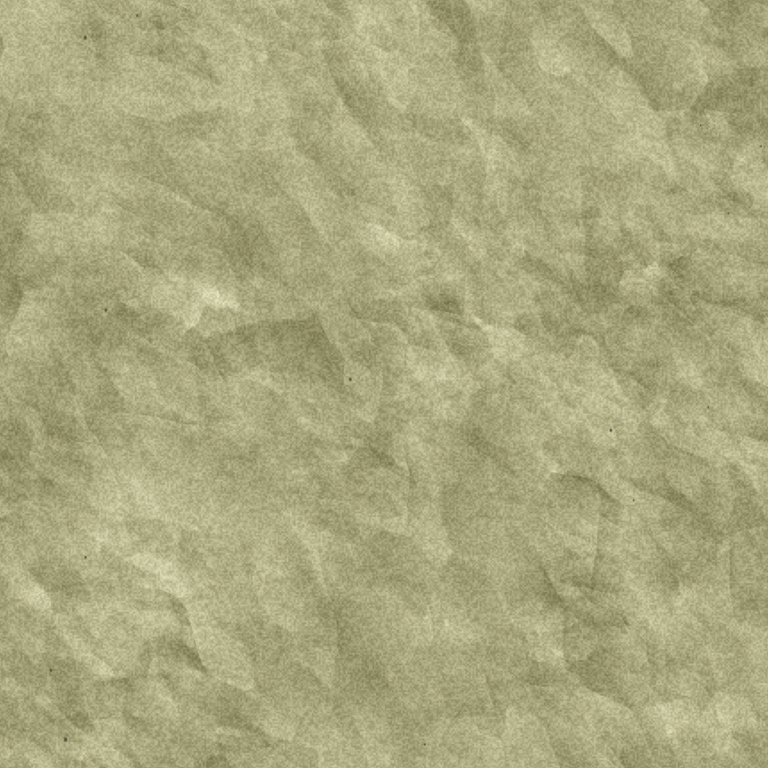
This texture is drawn by a Shadertoy shader. Its source:

```glsl
vec2 hash2(vec2 p) {
    vec3 q = fract(p.xyx * vec3(0.1031, 0.1030, 0.0973));
    q += dot(q, q.yzx + 33.33);
    return fract((q.xx + q.yz) * q.zy);
}

float noise(vec2 p) {
    vec2 i = floor(p), f = fract(p);
    f = f * f * (3.0 - 2.0 * f);
    float low = mix(hash2(i).x, hash2(i + vec2(1, 0)).x, f.x);
    float high = mix(hash2(i + vec2(0, 1)).x, hash2(i + 1.0).x, f.x);
    return mix(low, high, f.y);
}

float fbm(vec2 p) {
    float sum = 0.0, amp = 0.5;
    for (int i = 0; i < 5; i++) {
        sum += amp * noise(p);
        p = mat2(0.8, 0.6, -0.6, 0.8) * p * 2.03 + 17.3;
        amp *= 0.5;
    }
    return sum;
}

// Coordinates stretched along a direction
vec2 along(vec2 p, float angle, float stretch) {
    vec2 dir = vec2(cos(angle), sin(angle));
    return vec2(dot(p, dir) / stretch, dot(p, vec2(-dir.y, dir.x)));
}

// Tilted facets, blended where neighbours meet
float facets(vec2 p, float sharpness) {
    vec2 cell = floor(p);
    float sum = 0.0, total = 1e-30;
    for (int y = -1; y <= 1; y++)
    for (int x = -1; x <= 1; x++) {
        vec2 id = cell + vec2(x, y);
        vec2 offset = p - id - hash2(id);
        vec2 tilt = hash2(id + 71.7) - 0.5;
        float tone = hash2(id + 39.1).x - 0.5;
        float weight = exp(-sharpness * dot(offset, offset));
        sum += weight * (0.6 * tone + 1.6 * dot(tilt, offset));
        total += weight;
    }
    return sum / total;
}

// Straight folds: a crisp edge, a wedge of shade fading on one side, a thin lit rim on the other
float folds(vec2 p) {
    float sum = 0.0;
    for (int i = 0; i < 110; i++) {
        vec2 seed = vec2(i, 13.0);
        vec2 shape = hash2(seed + 20.0), look = hash2(seed + 50.0);
        float angle = -0.8 + 1.9 * (shape.x - 0.5);
        float reach = mix(0.025, 0.14, shape.y * shape.y);
        vec2 q = along(p - hash2(seed) * 1.1 + 0.05, angle, reach);
        float taper = max(1.0 - q.x * q.x, 0.0);
        float width = 0.002 + mix(0.006, 0.024, look.x) * taper * (0.6 + 0.4 * q.x);
        float shadow = smoothstep(-0.0015, 0.0015, q.y) * exp(-max(q.y, 0.0) / width);
        float rim = smoothstep(0.0015, -0.0015, q.y) * exp(min(q.y, 0.0) / 0.004);
        float side = look.y < 0.65 ? -1.0 : 0.7;
        sum += side * taper * mix(0.03, 0.075, look.x) * (shadow - 0.45 * rim);
    }
    return sum;
}

void mainImage(out vec4 fragColor, in vec2 fragCoord) {
    vec2 p = fragCoord / iResolution.y;
    float pixel = 1.0 / iResolution.y;

    // Uneven sheet
    vec2 bend = vec2(fbm(p * 9.0 + 3.0), fbm(p * 9.0 + 61.0)) - 0.5;
    vec2 sheet = p + 0.035 * bend;
    float soft = noise(p * 9.0 + 11.0);
    float busy = smoothstep(0.2, 0.7, noise(p * 5.0 + 90.0));

    // Crumpled facets, from broad to small
    float shade = 0.05 * facets(along(sheet, -0.9, 2.2) * 7.0 + 4.0, mix(10.0, 70.0, soft));
    shade += 0.075 * facets(along(sheet, -0.4, 2.0) * 13.0 + 23.0, mix(80.0, 12.0, soft));
    shade += 0.085 * facets(along(sheet, -1.15, 2.2) * 21.0 + 57.0, mix(12.0, 70.0, soft));
    shade += mix(0.035, 0.09, busy) * facets(along(sheet, -0.25, 2.0) * 32.0 + 83.0, mix(60.0, 15.0, soft));
    shade += mix(0.02, 0.07, busy) * facets(along(sheet, -0.8, 2.0) * 52.0 + 19.0, 35.0);

    shade += folds(sheet) + 0.004;

    // Cloudy stains and a worn horizontal crease
    shade += 0.075 * (fbm(along(p, -0.6, 1.5) * 5.0 + 12.0) - 0.48);
    float worn = p.y - 0.61 - 0.008 * (noise(p * 14.0) - 0.5);
    shade -= 0.025 * exp(-worn * worn * 250.0) * noise(p * 5.0 + 7.0);
    shade -= 0.04 * exp(-abs(worn) * 350.0) * smoothstep(0.4, 0.7, noise(p * vec2(9, 3) + 5.0));

    // Fibres and grain
    shade += 0.03 * (noise(p * 110.0) - 0.5);
    shade += 0.055 * (noise(p * 230.0 + 9.0) - 0.5);
    shade += 0.135 * (noise(p * 430.0 + 50.0) - 0.5);

    // Sparse dark specks
    float speck = 0.0;
    for (int i = 0; i < 14; i++) {
        vec2 seed = vec2(i, 5.0);
        float radius = 0.0008 + 0.0014 * hash2(seed + 30.0).x;
        float d = length((p - hash2(seed)) * vec2(1.0, 0.8)) - radius;
        speck = max(speck, 1.0 - smoothstep(-pixel, pixel, d));
    }

    vec3 paper = vec3(0.664, 0.654, 0.495) + shade * vec3(1.0, 1.0, 1.03);
    fragColor = vec4(mix(paper, vec3(0.25, 0.24, 0.15), 0.75 * speck), 1.0);
}
```
